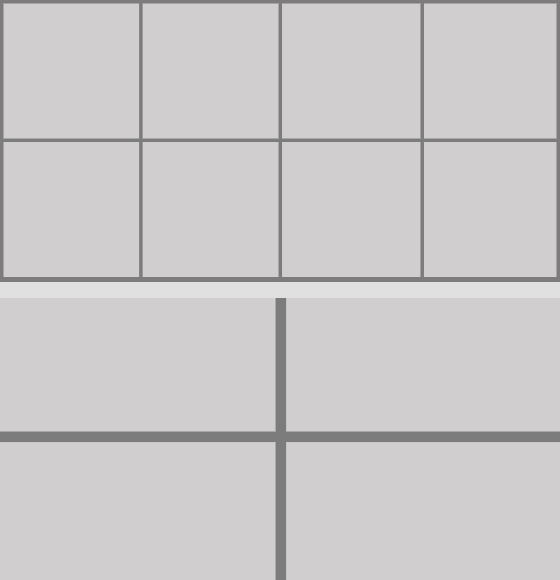
Top, the full canvas; bottom, a detail of the centre.
Write a Shadertoy shader that draws this pattern.

```glsl
// Flat pale square tiles, four across and two down, in grey grout with a heavier bottom edge.

const int COLUMNS = 4;
const int ROWS = 2;
const float GROUT_WIDTH = 0.0125;               // in canvas heights
const float BOTTOM_EXTRA = 0.0052;              // added grout below the grid
const vec3 TILE_COLOR = vec3(0.817, 0.809, 0.811);
const vec3 GROUT_COLOR = vec3(0.490, 0.488, 0.488);

// Sideways drift of each vertical joint from even spacing, in canvas heights
const float JOINT_DRIFT[COLUMNS + 1] = float[](0.0, 0.0, 0.001, 0.011, 0.0);

// Centre of joint i out of count, keeping the outer joints between low and high
float jointCentre(int i, int count, float low, float high) {
    float inset = 0.5 * GROUT_WIDTH;
    return mix(low + inset, high - inset, float(i) / float(count));
}

// Antialiased coverage of a region, from the signed depth inside its edge
float coverage(float depth, float pixel) {
    return clamp(depth / pixel + 0.5, 0.0, 1.0);
}

// Signed depth inside a grout strip
float stripDepth(float offset) {
    return 0.5 * GROUT_WIDTH - abs(offset);
}

void mainImage(out vec4 fragColor, in vec2 fragCoord) {
    float pixel = 1.0 / iResolution.y;
    vec2 p = fragCoord * pixel;
    float canvasWidth = iResolution.x * pixel;

    // Bottom edge, filled from the canvas border up to the first tile row
    float depth = BOTTOM_EXTRA + GROUT_WIDTH - p.y;

    // Vertical joints
    for (int i = 0; i <= COLUMNS; i++) {
        float centre = jointCentre(i, COLUMNS, 0.0, canvasWidth) + JOINT_DRIFT[i];
        depth = max(depth, stripDepth(p.x - centre));
    }

    // Horizontal joints
    for (int i = 0; i <= ROWS; i++) {
        float centre = jointCentre(i, ROWS, BOTTOM_EXTRA, 1.0);
        depth = max(depth, stripDepth(p.y - centre));
    }

    fragColor = vec4(mix(TILE_COLOR, GROUT_COLOR, coverage(depth, pixel)), 1.0);
}
```
